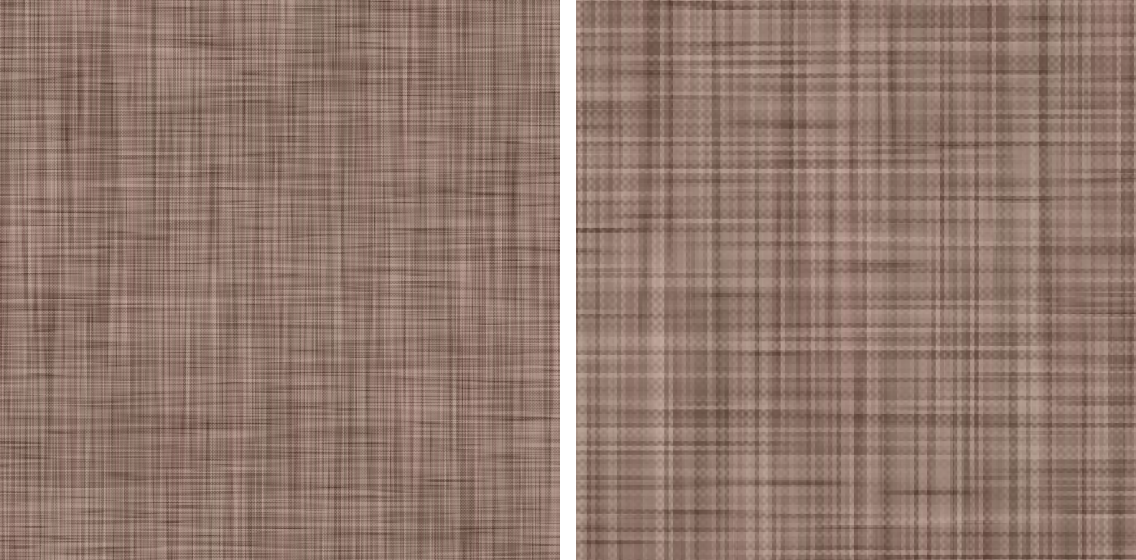
Left, the full canvas; right, a detail of the centre.
Reproduce this texture procedurally as a WebGL 1 fragment shader.

```glsl
precision highp float;
// Brown linen cloth: fine upright and level threads, each with its own shade
// that drifts along its length. Thin streaks dominate; sparse dark slubs,
// faintly faded bands and an over-under weave are added to them.

uniform vec2 u_resolution;

#define WARP_COUNT 390.0
#define WEFT_COUNT 370.0
#define WARP_CONTRAST 0.180
#define WEFT_CONTRAST 0.160
#define BUNDLE_CONTRAST 0.058
#define BAND_CONTRAST 0.036
#define SLUB_DEPTH 0.095
#define WEAVE_DEPTH 0.45
#define TINT_AMOUNT 0.025
#define CLOTH_COLOR vec3(0.570, 0.470, 0.426)

const float PI = 3.14159;

float hash(vec2 p) {
  vec3 q = fract(p.xyx * vec3(0.1031, 0.1030, 0.0973));
  q += dot(q, q.yzx + 33.33);
  return fract((q.x + q.y) * q.z);
}

// Shade of one thread, varying smoothly along its length
float threadShade(float id, float along, float seed) {
  float s = along + 17.0 * hash(vec2(id, seed + 5.0));
  float cell = floor(s);
  float t = smoothstep(0.0, 1.0, s - cell);
  vec2 key = vec2(id + seed * 13.0, cell + seed * 7.0);
  return mix(hash(key), hash(key + vec2(0.0, 1.0)), t);
}

// Parallel threads, 0 to 1; their borders soften to the pixel size
float streaks(float across, float along, float count, float knots, float seed) {
  float s = across * count;
  float id = floor(s);
  float soft = clamp(0.5 * count / u_resolution.y, 0.15, 0.5);
  float t = smoothstep(0.5 - soft, 0.5 + soft, s - id);
  float shade = along * knots;
  return mix(threadShade(id, shade, seed), threadShade(id + 1.0, shade, seed), t);
}

// Wide, fully blended bands centred on zero
float bands(float across, float along, float count, float knots, float seed) {
  float s = across * count;
  float id = floor(s);
  float t = smoothstep(0.0, 1.0, s - id);
  vec2 key = vec2(id + seed, floor(along * knots));
  float u = smoothstep(0.0, 1.0, fract(along * knots));
  float low = mix(hash(key), hash(key + vec2(1.0, 0.0)), t);
  float high = mix(hash(key + vec2(0.0, 1.0)), hash(key + vec2(1.0)), t);
  return mix(low, high, u) - 0.5;
}

void main() {
  vec2 uv = gl_FragCoord.xy / u_resolution.y;

  // Single threads and slightly coarser bundles in both directions
  float warp = WARP_CONTRAST * (streaks(uv.x, uv.y, WARP_COUNT, 6.0, 1.0) - 0.5);
  float weft = WEFT_CONTRAST * (streaks(uv.y, uv.x, WEFT_COUNT, 9.0, 2.0) - 0.5);
  warp += BUNDLE_CONTRAST * (streaks(uv.x, uv.y, 170.0, 4.0, 3.0) - 0.5);
  weft += 0.5 * BUNDLE_CONTRAST * (streaks(uv.y, uv.x, 160.0, 7.0, 4.0) - 0.5);

  // Sparse dark slubs lying across the cloth, fewer of them upright
  float slubs = smoothstep(0.72, 1.0, streaks(uv.y, uv.x, 340.0, 13.0, 6.0));
  slubs += 0.7 * smoothstep(0.75, 1.0, streaks(uv.x, uv.y, 350.0, 12.0, 7.0));

  // Broad fading, mostly upright
  float fade = bands(uv.x, uv.y, 26.0, 4.0, 31.0);
  fade += 0.4 * bands(uv.y, uv.x, 18.0, 5.0, 67.0);

  // At each crossing one thread lies over the other
  float over = sin(PI * uv.x * WARP_COUNT) * sin(PI * uv.y * WEFT_COUNT);
  float tone = warp + weft + WEAVE_DEPTH * over * (weft - warp);
  tone += BAND_CONTRAST * fade - SLUB_DEPTH * slubs;

  // Threads lean slightly to rose or to olive
  float lean = streaks(uv.x, uv.y, 190.0, 5.0, 8.0) - 0.5 + 0.8 * fade;
  vec3 tint = TINT_AMOUNT * lean * vec3(0.6, -0.5, 0.1);

  gl_FragColor = vec4(clamp(CLOTH_COLOR + tone + tint, 0.0, 1.0), 1.0);
}
```
